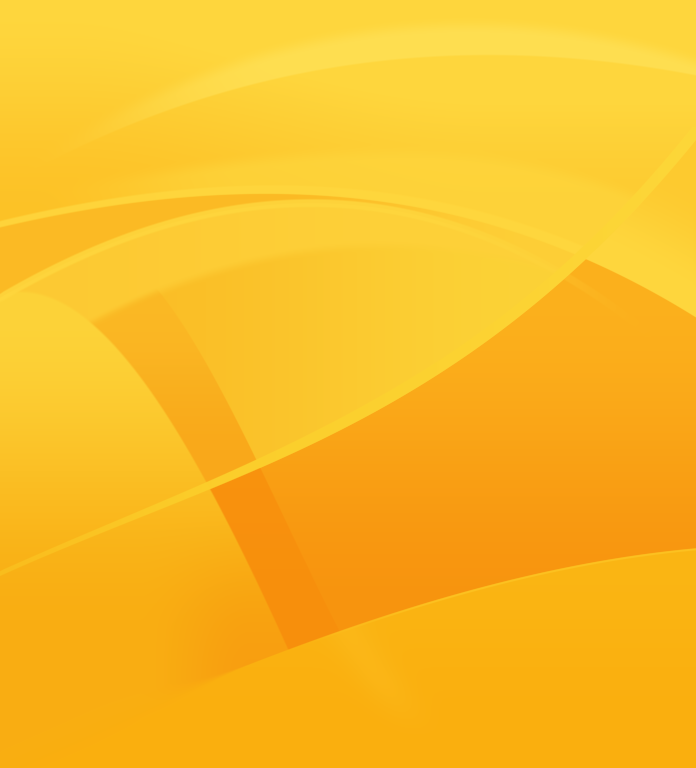
Give the GLSL for this background, as a Shadertoy shader.

```glsl
// Abstract golden background of sweeping translucent ribbons over an amber gradient.
#define GOLD vec3(0.99, 0.76, 0.15)
#define LEMON vec3(0.995, 0.84, 0.24)
#define CREAM vec3(0.995, 0.88, 0.34)
#define AMBER vec3(0.985, 0.69, 0.11)
#define ORANGE vec3(0.97, 0.58, 0.055)
#define HILL vec3(0.98, 0.685, 0.055)
#define EDGE_BLUR 0.8
#define LINE_WIDTH 0.010
#define HAZE 0.012

// Cubic through four heights at x = 0, 1/3, 2/3 and 1.
float curve(float x, vec4 h) {
    float t = 3.0 * clamp(x, 0.0, 1.0);
    float a = t - 1.0, b = t - 2.0, c = t - 3.0;
    return -h.x * a * b * c / 6.0 + h.y * t * b * c / 2.0
           - h.z * t * a * c / 2.0 + h.w * t * a * b / 6.0;
}

// Approximate signed distance to a curve, positive above it.
float above(vec2 p, vec4 h) {
    float e = 0.005;
    float slope = (curve(p.x + e, h) - curve(p.x - e, h)) / (2.0 * e);
    return (p.y - curve(p.x, h)) / sqrt(1.0 + slope * slope);
}

float under(float d, float blur) {
    return 1.0 - smoothstep(-blur, blur, d);
}

float ribbon(float d, float low, float high, float blur) {
    return under(d - high, blur) * (1.0 - under(d - low, blur));
}

void mainImage(out vec4 fragColor, in vec2 fragCoord) {
    vec2 p = fragCoord / iResolution.xy;
    float aa = EDGE_BLUR / iResolution.y;

    // Signed distances to the main sweeps
    float crestLow = above(p, vec4(0.755, 0.883, 0.928, 0.902));
    float crestHigh = above(p, vec4(0.763, 0.915, 0.967, 0.919));
    float veil = above(p, vec4(0.746, 0.788, 0.797, 0.707));
    float arc = above(p, vec4(0.704, 0.747, 0.717, 0.587));
    float dome = above(p, vec4(0.612, 0.727, 0.702, 0.512));
    float domeInner = above(p, vec4(0.505, 0.652, 0.673, 0.570));
    float sweep = above(p, vec4(0.250, 0.375, 0.535, 0.818));
    float hill = above(p, vec4(-0.003, 0.126, 0.229, 0.286));
    vec2 q = vec2(p.x * 2.32, p.y);
    float stripeLeft = above(q, vec4(0.616, 0.569, 0.387, 0.120));
    float stripeRight = above(q - vec2(0.467, 0.0), vec4(0.648, 0.444, 0.177, -0.016));

    float belowArc = under(arc, aa);
    float belowSweep = under(sweep, aa);
    float belowDome = under(dome, aa);

    // Upper sky with the bright crest and a soft veil
    float skyLight = smoothstep(0.72, 1.0, p.y) + 0.45 * smoothstep(0.1, 0.7, p.x);
    vec3 col = mix(GOLD, LEMON, clamp(skyLight, 0.0, 1.0));
    float crest = under(crestHigh, HAZE) * (1.0 - under(crestLow, aa * 1.5));
    col = mix(col, CREAM, 0.75 * crest * smoothstep(0.03, 0.4, p.x));
    float veilFade = smoothstep(0.05, 0.35, p.x);
    col = mix(col, LEMON, 0.65 * under(veil, HAZE) * veilFade);

    // Wedge between arc and dome, then the dome band and its interior
    vec3 wedge = mix(vec3(0.985, 0.73, 0.14), LEMON, smoothstep(0.4, 0.75, p.x) * 0.7);
    col = mix(col, wedge, belowArc);
    vec3 band = mix(vec3(0.99, 0.79, 0.20), LEMON, smoothstep(0.1, 0.6, p.x) * 0.5);
    col = mix(col, band, belowDome);
    vec3 inner = mix(vec3(0.98, 0.745, 0.15), vec3(0.985, 0.82, 0.21),
                     smoothstep(0.2, 0.75, p.x));
    float insideDome = under(domeInner, HAZE * 0.7);
    col = mix(col, inner, insideDome);

    // Amber stripe and the pale field on its left
    float stripe = under(stripeRight, aa * 2.0);
    vec3 stripeColor = mix(vec3(0.975, 0.66, 0.10), vec3(0.98, 0.72, 0.14),
                           smoothstep(0.4, 0.6, p.y));
    col = mix(col, stripeColor, stripe * insideDome);
    vec3 field = mix(vec3(0.975, 0.68, 0.07), vec3(0.99, 0.825, 0.22),
                     smoothstep(0.18, 0.60, p.y));
    float warmth = smoothstep(0.2, 0.36, p.x) * (1.0 - smoothstep(0.12, 0.35, p.y));
    field = mix(field, ORANGE, 0.6 * warmth);
    float inField = under(stripeLeft, aa * 2.5) * belowDome;

    // Deep orange below the sweep, lighter where it lies over the arc
    vec3 deep = mix(ORANGE, AMBER, smoothstep(0.20, 0.62, p.y));
    deep = mix(deep, vec3(0.97, 0.555, 0.045), 0.75 * stripe);
    vec3 glow = mix(LEMON, GOLD, smoothstep(0.02, 0.14, arc) * 0.6);
    col = mix(col, mix(glow, deep, belowArc), belowSweep);
    col = mix(col, field, inField);

    // Bright ribbon edges
    float domeLine = ribbon(dome, -0.5 * LINE_WIDTH, 0.5 * LINE_WIDTH, aa * 1.5);
    float domeFade = 1.0 - smoothstep(0.55, 0.94, p.x);
    col = mix(col, LEMON, 0.85 * domeLine * domeFade);
    float arcWidth = LINE_WIDTH * mix(0.8, 1.5, p.x);
    col = mix(col, LEMON, 0.85 * ribbon(arc, 0.0, arcWidth, aa * 1.5));
    float sweepWidth = LINE_WIDTH * mix(0.6, 1.5, smoothstep(0.0, 0.6, p.x));
    vec3 sweepColor = mix(vec3(0.98, 0.79, 0.14), vec3(0.99, 0.84, 0.22), p.x);
    float sweepLine = ribbon(sweep, 0.0, sweepWidth, aa);
    col = mix(col, sweepColor, sweepLine * mix(0.5, 1.0, smoothstep(0.0, 0.35, p.x)));

    // Foreground hill with a faint light beam and rim
    vec3 ground = mix(HILL, vec3(0.98, 0.71, 0.075), smoothstep(0.05, 0.28, p.y));
    float beam = exp(-pow((p.x - 0.535 + 0.75 * (p.y - 0.13)) / 0.035, 2.0));
    ground = mix(ground, GOLD, 0.3 * beam * smoothstep(0.03, 0.12, p.y));
    float hillBlur = mix(0.035, aa, smoothstep(0.12, 0.36, p.x));
    col = mix(col, ground, under(hill, hillBlur));
    float rim = ribbon(hill, -0.0025, 0.0, aa) * smoothstep(0.4, 0.65, p.x);
    col = mix(col, vec3(0.99, 0.77, 0.14), 0.8 * rim);

    fragColor = vec4(col, 1.0);
}
```
